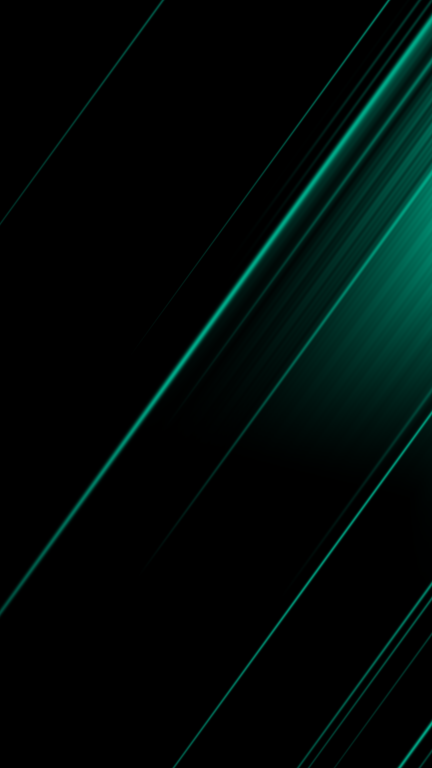
Reproduce this background procedurally as a WebGL 2 fragment shader.

```glsl
#version 300 es
precision highp float;

uniform vec2 u_resolution;
out vec4 outColor;

// Lengths are in canvas widths; "lane" is where a ray meets the left edge,
// measured downward from the top.
const float ASPECT = 16.0 / 9.0;
const float SLOPE = 1.375;
const vec3 EMERALD = vec3(0.0, 0.66, 0.53);
const float RAMP = 0.7;            // distance over which a ray reaches full light
const float MAIN_LANE = 1.419;
const float GLOW_LANE = 1.87;
const float GLOW_SPREAD = 0.26;
const float GLOW_GAIN = 0.80;
const float GLOW_FALLOFF = 1.5;

// Rays: lane, half width, x of the faded tail, gain
const int RAY_COUNT = 12;
const vec4 RAYS[RAY_COUNT] = vec4[RAY_COUNT](
    vec4(0.519, 0.0034, -0.35, 0.48),
    vec4(1.238, 0.0036,  0.30, 0.85),
    vec4(MAIN_LANE, 0.0082, -0.30, 1.00),
    vec4(1.516, 0.0060,  0.38, 0.60),
    vec4(1.775, 0.0062,  0.32, 1.00),
    vec4(2.278, 0.0070,  0.65, 0.60),
    vec4(2.330, 0.0038,  0.00, 0.85),
    vec4(2.726, 0.0042,  0.30, 0.75),
    vec4(2.760, 0.0038,  0.40, 0.65),
    vec4(2.842, 0.0036,  0.50, 0.45),
    vec4(3.049, 0.0050,  0.30, 1.00),
    vec4(3.113, 0.0040,  0.50, 0.50)
);

float bell(float d, float width) {
    return exp(-0.5 * d * d / (width * width));
}

float screenBlend(float a, float b) {
    return 1.0 - (1.0 - a) * (1.0 - b);
}

// Layered sines make uneven grain across the lanes, in 0..1
float grain(float lane) {
    float s = 0.45 * sin(lane * 83.0 + 1.2)
            + 0.30 * sin(lane * 151.0 + 2.0 * sin(lane * 19.0))
            + 0.25 * sin(lane * 337.0 + 0.7);
    return 0.5 + 0.5 * s;
}

float ray(float lane, float x, vec4 r, float pixel) {
    float fade = clamp((x - r.z) / RAMP, 0.0, 1.0);
    float width = max(r.y * mix(0.5, 1.0, fade), 0.45 * pixel);
    return r.w * fade * bell(lane - r.x, width);
}

// Wide brushed light entering from the right edge
float glow(float lane, float x) {
    float tail = min(0.35 + (lane - 1.505) * 0.62, 0.94);
    float fade = pow(clamp((x - tail) / (1.0 - tail), 0.0, 1.0), GLOW_FALLOFF);
    float body = GLOW_GAIN * bell(lane - GLOW_LANE, GLOW_SPREAD);
    body *= smoothstep(MAIN_LANE - 0.01, MAIN_LANE + 0.02, lane);

    float contrast = mix(0.55, 0.14, smoothstep(1.62, 1.9, lane));
    body *= 1.0 - contrast + contrast * 1.3 * grain(lane);

    // Dark grooves beside the brighter rays
    float groove = 0.65 * bell(lane - 1.487, 0.013)
                 + 0.55 * bell(lane - 1.540, 0.010)
                 + 0.50 * bell(lane - 1.745, 0.009)
                 + 0.50 * bell(lane - 2.308, 0.012);
    return body * fade * (1.0 - min(groove, 1.0));
}

// Soft light on the inner side of the main ray
float mainHalo(float lane, float x) {
    float d = lane - MAIN_LANE;
    return 0.65 * step(0.0, d) * exp(-max(d, 0.0) / 0.032) * smoothstep(0.3, 1.0, x);
}

// Thin dim threads on the outer side of the main ray
float threads(float lane, float x) {
    float window = smoothstep(1.29, 1.34, lane) * (1.0 - smoothstep(1.39, 1.42, lane));
    float line = pow(0.5 + 0.5 * cos((lane - 1.336) * 160.0), 4.0);
    return 0.32 * window * line * smoothstep(0.5, 1.0, x);
}

void main() {
    vec2 uv = gl_FragCoord.xy / u_resolution;
    float x = uv.x;
    float lane = (1.0 - uv.y) * ASPECT + SLOPE * x;
    float pixel = length(vec2(SLOPE / u_resolution.x, ASPECT / u_resolution.y));

    float light = screenBlend(glow(lane, x), mainHalo(lane, x));
    light = screenBlend(light, threads(lane, x));
    for (int i = 0; i < RAY_COUNT; i++) {
        light = screenBlend(light, ray(lane, x, RAYS[i], pixel));
    }
    outColor = vec4(EMERALD * light, 1.0);
}
```
